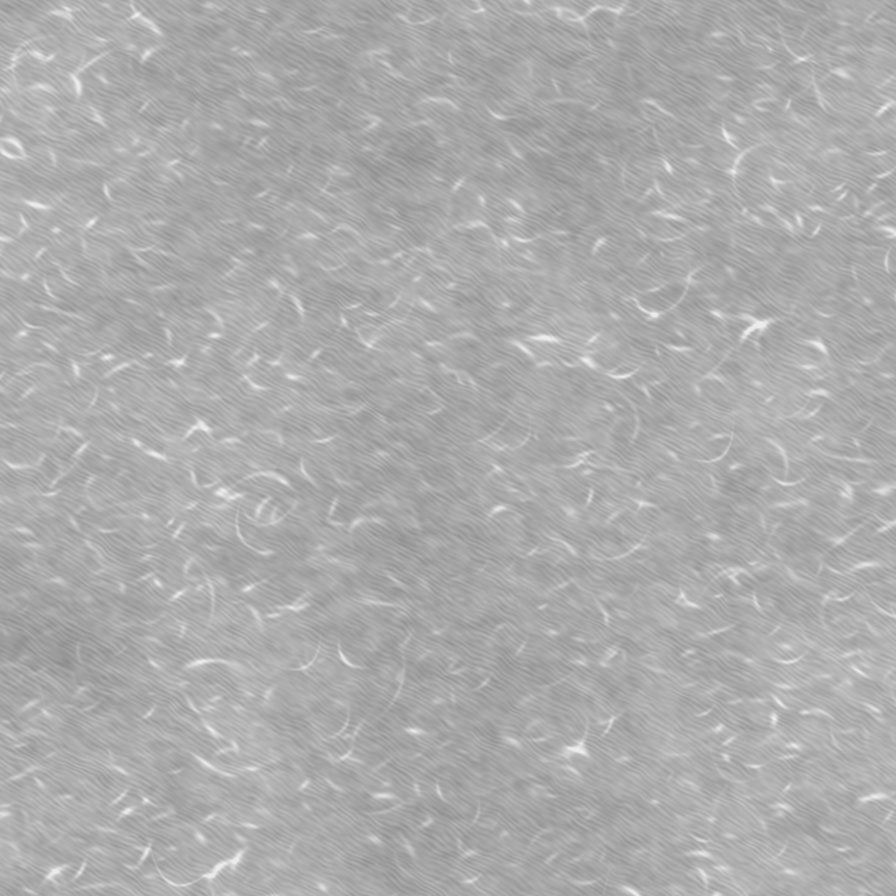
Reproduce this texture procedurally as a WebGL 1 fragment shader.

```glsl
precision highp float;
// Grey fibrous paper: diagonal fine ripples, soft blotches and short pale curved fibres.
uniform vec2 u_resolution;

float hash(vec2 p) {
  vec3 q = fract(vec3(p.xyx) * 0.1031);
  q += dot(q, q.yzx + 33.33);
  return fract((q.x + q.y) * q.z);
}

vec2 hash2(vec2 p) {
  return vec2(hash(p), hash(p + 71.7));
}

// Smooth value noise, centred on zero
float noise(vec2 p) {
  vec2 cell = floor(p);
  vec2 f = fract(p);
  f = f * f * (3.0 - 2.0 * f);
  float low = mix(hash(cell), hash(cell + vec2(1.0, 0.0)), f.x);
  float high = mix(hash(cell + vec2(0.0, 1.0)), hash(cell + 1.0), f.x);
  return mix(low, high, f.y) - 0.5;
}

vec2 rotate(vec2 p, float angle) {
  float c = cos(angle);
  float s = sin(angle);
  return vec2(c * p.x + s * p.y, c * p.y - s * p.x);
}

// One bent, soft-edged fibre per cell; sizes are in canvas units
float fibres(vec2 p, float cells, float halfLength, float halfWidth, float seed) {
  vec2 base = floor(p * cells);
  float light = 0.0;
  for (int j = -1; j <= 1; j++) {
    for (int i = -1; i <= 1; i++) {
      vec2 cell = base + vec2(float(i), float(j));
      vec2 key = cell + seed;
      vec2 centre = (cell + hash2(key)) / cells;
      vec2 shape = hash2(key + 19.3);
      // Two summed hashes favour nearly level fibres
      float tilt = (hash(key + 37.1) + hash(key + 53.9) - 1.0) * 1.5 - 0.12;
      vec2 q = rotate(p - centre, tilt);
      q.y += (shape.x - 0.5) * 45.0 * q.x * q.x;
      q /= vec2(halfLength * mix(0.5, 1.3, shape.y), halfWidth * mix(0.75, 1.25, shape.x));
      float strength = hash(key + 91.7);
      light += strength * strength * strength * exp(-dot(q, q));
    }
  }
  return light;
}

void main() {
  vec2 p = gl_FragCoord.xy / u_resolution;

  // Broad cloudy patches
  float blotch = noise(p * 5.0 + 3.7) + 0.7 * noise(p * 11.0 + 17.0) + 0.4 * noise(p * 24.0 + 41.0);
  float density = smoothstep(-0.6, 0.2, blotch);

  // Fine wavy ripples running down to the right
  vec2 grain = rotate(p, -0.55);
  float phase = 1120.0 * grain.y + 7.0 * noise(p * 38.0) + 4.0 * noise(p * 80.0 + 9.0);
  float ripple = sin(phase) * (0.6 + 0.9 * noise(grain * vec2(55.0, 90.0) + 60.0));
  float streak = noise(grain * vec2(110.0, 290.0) + 200.0);

  // Felted mid-scale mottling
  float mottle = noise(rotate(p, -0.2) * vec2(48.0, 85.0) + 120.0)
               + 0.6 * noise(p * vec2(100.0, 150.0) + 75.0);

  // Dense faint fibres, brighter flecks and a few long threads
  float fibre = 0.17 * fibres(p, 42.0, 0.0095, 0.0028, 5.0)
              + 0.25 * fibres(p, 25.0, 0.0125, 0.0032, 140.0)
              + 0.14 * fibres(p, 14.0, 0.025, 0.0027, 310.0);

  float grey = 0.658 + 0.06 * blotch + 0.055 * mottle + 0.03 * ripple + 0.055 * streak;
  grey += fibre * mix(0.45, 1.15, density);
  gl_FragColor = vec4(vec3(clamp(grey, 0.0, 0.92)), 1.0);
}
```
